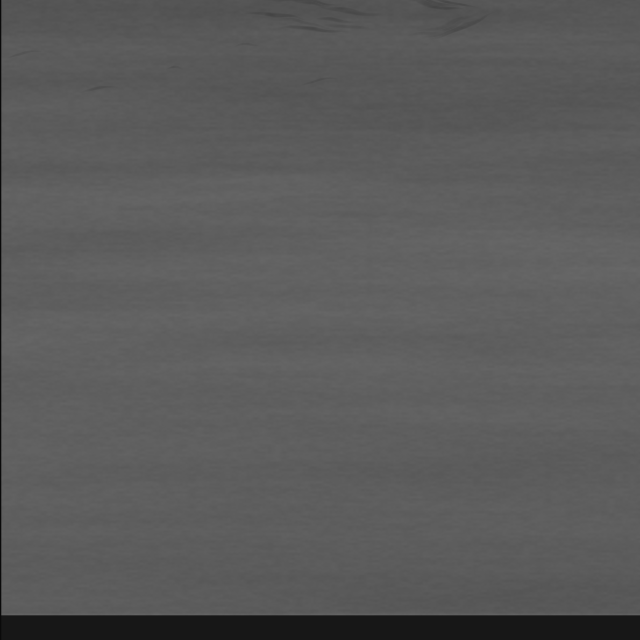
Give the GLSL for this texture, as a three.js fragment shader.

```glsl
// Smooth grey wood board with fine horizontal grain, a few cracks near the top and a dark lower edge.
#define BOARD_GREY 0.364
#define EDGE_GREY 0.09
#define EDGE_HEIGHT 0.0385
#define SIDE_WIDTH 0.002
#define STREAK_CONTRAST 0.085
#define GRAIN_CONTRAST 0.016
#define CRACK_DEPTH 0.075
#define SOFTNESS 0.0012

varying vec2 vUv;

float hash(vec2 p) {
  vec3 q = fract(vec3(p.xyx) * 0.1031);
  q += dot(q, q.yzx + 33.33);
  return fract((q.x + q.y) * q.z);
}

float noise(vec2 p) {
  vec2 cell = floor(p);
  vec2 f = fract(p);
  f = f * f * (3.0 - 2.0 * f);
  float low = mix(hash(cell), hash(cell + vec2(1.0, 0.0)), f.x);
  float high = mix(hash(cell + vec2(0.0, 1.0)), hash(cell + vec2(1.0, 1.0)), f.x);
  return mix(low, high, f.y);
}

// Long horizontal streaks, from broad bands to thin fibres
float streaks(vec2 p) {
  float sum = 0.0;
  float weight = 0.36;
  vec2 scale = vec2(1.3, 13.0);
  p.y += 0.008 * (noise(p * vec2(2.5, 4.0)) - 0.5);
  for (int i = 0; i < 5; i++) {
    sum += weight * (noise(p * scale + float(i) * 17.3) - 0.5);
    scale *= vec2(1.6, 1.95);
    weight *= 0.72;
  }
  return sum;
}

// Thin tapered stroke: x is its half length, slope and bend shape it
float stroke(vec2 p, float halfLength, float slope, float bend, float width) {
  float t = p.x / halfLength;
  float taper = max(1.0 - t * t, 0.0);
  float offset = abs(p.y - slope * p.x - bend * t * t);
  float w = width * taper + 0.0004;
  return taper * (1.0 - smoothstep(w * 0.3, w + SOFTNESS, offset));
}

// Two groups of cracks at the top and a few stray ones below them
float cracks(vec2 p) {
  float dark = 0.0;
  vec2 rough = p + 0.007 * (vec2(noise(p * vec2(30.0, 60.0)), noise(p * vec2(35.0, 70.0) + 9.0)) - 0.5);
  for (int i = 0; i < 9; i++) {
    float id = float(i);
    vec4 r = vec4(hash(vec2(id, 1.3)), hash(vec2(id, 2.7)), hash(vec2(id, 4.1)), hash(vec2(id, 5.9)));
    // slanted splits
    vec2 split = vec2(0.42 + 0.13 * r.x, 0.955 + 0.045 * fract(id * 0.618));
    dark = max(dark, (0.4 + 0.5 * r.z) * stroke(rough - split, 0.025 + 0.04 * r.y, -0.16 + 0.1 * r.z, 0.006 * (r.w - 0.5), 0.0025));
    // nested arms that close toward the right
    float side = mod(id, 2.0) * 2.0 - 1.0;
    vec2 arm = vec2(0.665 + 0.06 * r.y, 0.972 + side * (0.009 + 0.016 * r.x));
    dark = max(dark, (0.4 + 0.5 * r.w) * stroke(rough - arm, 0.025 + 0.03 * r.z, -0.35 * side * (0.3 + r.y), 0.003, 0.003));
  }
  for (int i = 0; i < 5; i++) {
    float id = float(i);
    vec2 stray = vec2(0.04 + 0.115 * id, 0.945 - 0.09 * fract(id * 0.618 + 0.3));
    float size = 0.008 + 0.026 * hash(vec2(id, 8.2));
    dark = max(dark, 0.55 * stroke(rough - stray, size, 0.14, -0.004, 0.0015));
  }
  // smoky stain around the closed end of the arms
  vec2 d = (p - vec2(0.715, 0.975)) / vec2(0.045, 0.022);
  float stain = exp(-dot(d, d)) * noise(rough * vec2(50.0, 130.0));
  return dark * (0.55 + 0.45 * noise(p * vec2(90.0, 180.0))) + 0.4 * stain;
}

void main() {
  vec2 p = vUv;

  // Broad light: brightest at mid height, dimmer at both ends
  float light = 0.012 - 0.036 * smoothstep(0.62, 1.0, p.y) - 0.024 * (1.0 - smoothstep(0.04, 0.36, p.y));

  // Streaks are calmer in the lower part
  float calm = mix(0.65, 1.0, smoothstep(0.25, 0.5, p.y));
  float grey = BOARD_GREY + light + STREAK_CONTRAST * calm * streaks(p);

  // Fine fibres and faint mottling
  grey += GRAIN_CONTRAST * (noise(p * vec2(90.0, 260.0)) - 0.5);
  grey += 0.5 * GRAIN_CONTRAST * (noise(p * vec2(240.0, 300.0)) - 0.5);
  grey -= CRACK_DEPTH * cracks(p);

  // Pale rim above the dark lower edge, and the thin dark left side
  float rim = exp(-pow((p.y - EDGE_HEIGHT - 0.0015) / 0.0018, 2.0));
  grey += 0.025 * rim;
  grey = mix(EDGE_GREY, grey, smoothstep(EDGE_HEIGHT - SOFTNESS, EDGE_HEIGHT + SOFTNESS, p.y));
  grey = mix(0.04, grey, smoothstep(SIDE_WIDTH - SOFTNESS, SIDE_WIDTH + SOFTNESS, p.x));

  gl_FragColor = vec4(vec3(grey), 1.0);
}
```
